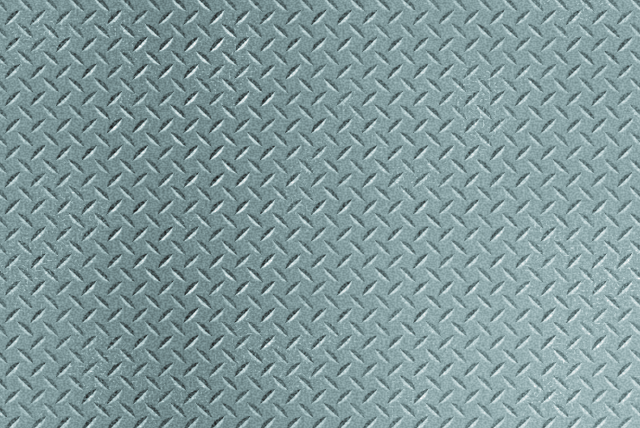
Reproduce this texture procedurally as a Shadertoy shader.

```glsl
// Steel tread plate: two interleaved lattices of raised lens-shaped studs,
// leaning right and left, lit from below on a worn sheet with a broad sheen.
// Lengths are in canvas heights; each stud is a lens distance with two faces.

const vec2 CELL = vec2(0.0596, 0.0633);     // spacing of the studs in one lattice
const vec2 ORIGIN = vec2(0.685, 0.580);     // centre of one right-leaning stud
const float HALF_LENGTH = 0.0250;
const float HALF_WIDTH = 0.0072;
const float LEAN = 0.77;                    // stud angle in radians

float hash(vec2 p) {
    vec3 q = fract(vec3(p.xyx) * 0.1031);
    q += dot(q, q.yzx + 33.33);
    return fract((q.x + q.y) * q.z);
}

vec2 gradient(vec2 cell) {
    float a = 6.2832 * hash(cell);
    return vec2(cos(a), sin(a));
}

// Gradient noise, roughly -0.7 to 0.7
float noise(vec2 p) {
    vec2 i = floor(p), f = fract(p);
    vec2 u = f * f * f * (f * (f * 6.0 - 15.0) + 10.0);
    vec2 e = vec2(0.0, 1.0);
    float low = mix(dot(gradient(i), f), dot(gradient(i + e.yx), f - e.yx), u.x);
    float high = mix(dot(gradient(i + e.xy), f - e.xy), dot(gradient(i + e.yy), f - e.yy), u.x);
    return mix(low, high, u.y);
}

float fbm(vec2 p) {
    float sum = 0.0, amp = 0.6;
    for (int i = 0; i < 4; i++) {
        sum += amp * noise(p);
        p = mat2(1.6, 1.2, -1.2, 1.6) * p + 7.3;
        amp *= 0.55;
    }
    return sum;
}

// Broad reflection over the sheet: dim left of centre, bright at lower right
float sheen(vec2 p) {
    float dip = exp(-pow((p.x - 0.40) / 0.28, 2.0));
    float right = smoothstep(0.45, 1.45, p.x);
    float corner = right * smoothstep(0.9, 0.0, p.y);
    float lowLeft = smoothstep(0.4, 0.0, p.x) * smoothstep(0.5, 0.0, p.y);
    return 0.500 - 0.050 * dip + 0.045 * right + 0.070 * corner + 0.025 * lowLeft
         + 0.025 * fbm(p * 2.5);
}

// Adds one lattice of studs to a brightness value
float addStuds(float base, vec2 p, vec2 origin, float lean, float contrast, float px) {
    vec2 g = (p - origin) / CELL + 0.5;
    vec2 id = floor(g) + 60.0;
    float wear = hash(id + 17.0 * lean);
    vec2 q = (fract(g) - 0.5) * CELL;
    q += 0.0010 * (vec2(hash(id + 3.7), hash(id + 9.1)) - 0.5);

    // Stud axes: u along, v across and upwards
    float angle = lean + 0.06 * (wear - 0.5);
    float c = cos(angle), s = sin(angle);
    float u = dot(q, vec2(c, s)), v = dot(q, vec2(-s, c));
    v += 0.0008 * noise(p * 130.0);

    float taper = 1.0 - pow(u / HALF_LENGTH, 2.0);
    float width = HALF_WIDTH * taper;
    float slope = sqrt(1.0 + pow(2.0 * HALF_WIDTH * u / (HALF_LENGTH * HALF_LENGTH), 2.0));
    float d = (abs(v) - width) / slope;
    float inside = smoothstep(px, -px, d);
    float ends = smoothstep(-0.25, 0.5, taper);

    // Upper face in shade, lower face catching light, glint in the dim band
    float gleam = exp(-pow((p.x - 0.48) / 0.28, 2.0)) * smoothstep(0.0, 0.4, p.y);
    float strength = contrast * (0.85 + 0.3 * wear);
    float edge = 0.0012 + px * 0.5;
    float lit = smoothstep(edge, -edge, v + 0.0014);
    float face = mix(-0.20, 0.22 + 0.13 * gleam * (0.4 + wear), lit);
    face += 0.16 * noise(p * 170.0);

    // Soft rim light below the stud, faint shadow above it
    float halo = exp(-pow(max(d, 0.0) / 0.0022, 2.0)) * ends * (1.0 - inside);
    float rim = v < 0.0 ? 0.13 : -0.06;
    return base + strength * (face * inside + rim * halo);
}

// Blue-grey steel, less tinted at both ends of the range
vec3 steel(float level) {
    float tint = 0.1 * max(0.0, 1.0 - pow((level - 0.54) / 0.4, 2.0));
    return level + tint * vec3(0.0, 1.0, 1.1);
}

void mainImage(out vec4 fragColor, in vec2 fragCoord) {
    vec2 p = fragCoord / iResolution.y;
    float px = 0.7 / iResolution.y;

    // Sheet with fine rolled grain
    float level = sheen(p);
    level += 0.05 * noise(p * 80.0) + 0.13 * noise(p * vec2(190.0, 210.0) + 5.0);

    level = addStuds(level, p, ORIGIN, LEAN, 1.0, px);
    level = addStuds(level, p, ORIGIN + 0.5 * CELL, -LEAN, 0.78, px);

    // Scuffs: small pale flecks gathered in worn patches
    float patches = smoothstep(-0.15, 0.35, fbm(p * 4.0 + 21.0));
    float flecks = smoothstep(0.15, 0.5, noise(p * vec2(150.0, 170.0) + 40.0));
    level += 0.16 * patches * flecks;

    fragColor = vec4(clamp(steel(level), 0.0, 1.0), 1.0);
}
```
